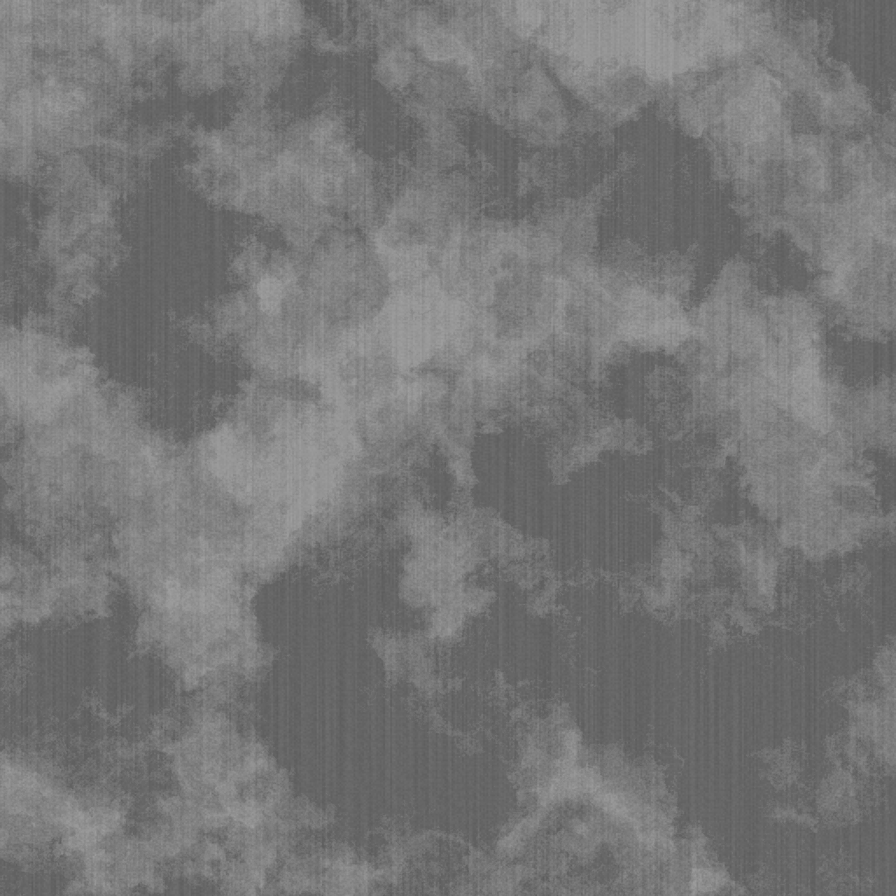
Reproduce this texture procedurally as a Shadertoy shader.

```glsl
const float FLOOR_GRAY = 0.400;     // flat ground between the clouds
const float CLOUD_RANGE = 0.19;     // brightest cloud above the ground
const float CLOUD_SCALE = 4.2;      // large blotches across the canvas
const float CLOUD_START = 0.455;    // noise level where clouds begin
const float CLOUD_FULL = 0.71;      // noise level of the brightest cloud
const float CLOUD_CURVE = 0.85;
const float BROAD_WEIGHT = 0.8;     // share of the largest octave
const float OCTAVE_GAIN = 0.65;
const float WARP_AMOUNT = 0.6;
const float FRAY_AMOUNT = 0.018;    // grain breaking up the cloud edges
const float STREAK_FINE = 512.0;    // vertical threads across the canvas
const float STREAK_WIDE = 128.0;
const float STREAK_AMOUNT = 0.020;
const float GRAIN_SCALE = 512.0;
const float GRAIN_AMOUNT = 0.018;
const mat2 TURN = mat2(0.8, 0.6, -0.6, 0.8);

float hash(vec2 p) {
    return fract(sin(dot(p, vec2(127.1, 311.7))) * 43758.5453);
}

float valueNoise(vec2 p) {
    vec2 cell = floor(p);
    vec2 f = fract(p);
    f = f * f * (3.0 - 2.0 * f);
    float low = mix(hash(cell), hash(cell + vec2(1.0, 0.0)), f.x);
    float high = mix(hash(cell + vec2(0.0, 1.0)), hash(cell + vec2(1.0, 1.0)), f.x);
    return mix(low, high, f.y);
}

float signedNoise(vec2 p) {
    return valueNoise(p) * 2.0 - 1.0;
}

// Rotated octaves, normalised to 0..1, strongest at the middle sizes
float fbm(vec2 p) {
    float sum = BROAD_WEIGHT * valueNoise(p);
    float total = BROAD_WEIGHT;
    float amplitude = 1.0;
    for (int i = 0; i < 6; i++) {
        p = TURN * p * 2.03 + vec2(17.3, 9.1);
        sum += amplitude * valueNoise(p);
        total += amplitude;
        amplitude *= OCTAVE_GAIN;
    }
    return sum / total;
}

// Clouds with ragged edges, cut off flat at the ground level
float cloudCover(vec2 uv, float grain) {
    vec2 p = uv * CLOUD_SCALE + vec2(3.7, 8.2);
    vec2 warp = vec2(fbm(p * 2.5 + 31.0), fbm(p * 2.5 + 57.0)) - 0.5;
    float level = fbm(p + warp * WARP_AMOUNT) + grain * FRAY_AMOUNT;
    float cover = clamp((level - CLOUD_START) / (CLOUD_FULL - CLOUD_START), 0.0, 1.0);
    return pow(cover, CLOUD_CURVE);
}

// Long vertical threads of two widths
float streaks(vec2 uv) {
    float fine = signedNoise(vec2(uv.x * STREAK_FINE + 0.5, uv.y * 5.0));
    float wide = signedNoise(vec2(uv.x * STREAK_WIDE + 41.0, uv.y * 3.0 + 7.0));
    return fine + 0.4 * wide;
}

void mainImage(out vec4 fragColor, in vec2 fragCoord) {
    vec2 uv = fragCoord / iResolution.y;
    float grain = signedNoise(uv * GRAIN_SCALE + 0.5);
    float gray = FLOOR_GRAY + CLOUD_RANGE * cloudCover(uv, grain);

    // Woven surface
    gray += STREAK_AMOUNT * streaks(uv) + GRAIN_AMOUNT * grain;
    fragColor = vec4(vec3(gray), 1.0);
}
```
